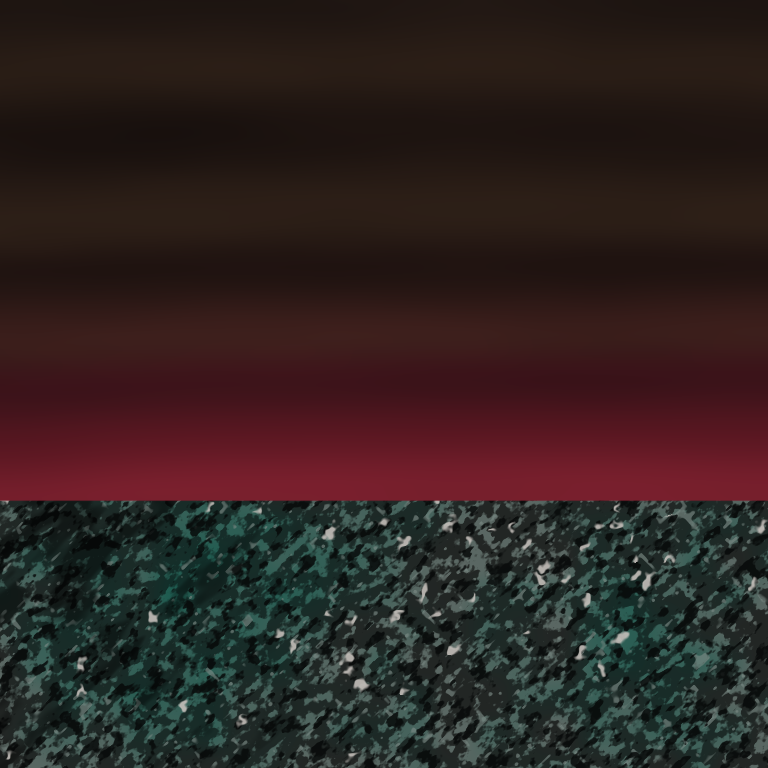
Give the GLSL for this background, as a Shadertoy shader.

```glsl
// A dim, blurred wall fades from brown to crimson above a speckled stone slab.
// The wall stacks soft colour bands; the stone layers value noise, diagonal
// veins and pale chips scattered over a jittered grid.

const float HORIZON = 0.348;

float hash(vec2 p) {
    return fract(sin(dot(p, vec2(127.1, 311.7))) * 43758.5453);
}

float noise(vec2 p) {
    vec2 cell = floor(p);
    vec2 f = fract(p);
    f = f * f * (3.0 - 2.0 * f);
    float low = mix(hash(cell), hash(cell + vec2(1.0, 0.0)), f.x);
    float high = mix(hash(cell + vec2(0.0, 1.0)), hash(cell + 1.0), f.x);
    return mix(low, high, f.y);
}

float fbm(vec2 p) {
    float sum = 0.0;
    float weight = 0.5;
    for (int i = 0; i < 3; i++) {
        sum += weight * noise(p);
        p = p * 2.03 + 17.3;
        weight *= 0.5;
    }
    return sum / 0.875;
}

vec2 rotate(vec2 p, float angle) {
    float c = cos(angle);
    float s = sin(angle);
    return vec2(c * p.x + s * p.y, c * p.y - s * p.x);
}

// Soft round patch: one at its centre, fading outward
float patchAt(vec2 p, vec2 center, vec2 size) {
    vec2 d = (p - center) / size;
    return exp(-dot(d, d));
}

// Blend toward the next colour band between two depths
vec3 band(vec3 color, vec3 next, float start, float end, float depth) {
    return mix(color, next, smoothstep(start, end, depth));
}

vec3 wall(vec2 uv) {
    float haze = fbm(vec2(uv.x * 3.0, uv.y * 11.0));
    float depth = 1.0 - uv.y + 0.025 * (noise(uv * vec2(3.0, 5.0) + 4.0) - 0.5);
    vec3 color = vec3(0.120, 0.085, 0.070);
    color = band(color, vec3(0.162, 0.114, 0.085), 0.00, 0.09, depth);
    color = band(color, vec3(0.118, 0.080, 0.066), 0.09, 0.17, depth);
    color = band(color, vec3(0.170, 0.118, 0.088), 0.18, 0.28, depth);
    color = band(color, vec3(0.128, 0.078, 0.067), 0.29, 0.35, depth);
    color = band(color, vec3(0.235, 0.120, 0.108), 0.35, 0.44, depth);
    color = band(color, vec3(0.235, 0.075, 0.100), 0.44, 0.50, depth);
    color = band(color, vec3(0.350, 0.090, 0.130), 0.50, 0.58, depth);
    color = band(color, vec3(0.470, 0.122, 0.175), 0.56, 0.64, depth);
    color *= 1.0 + 0.24 * (haze - 0.5) * smoothstep(0.40, 0.60, uv.y);
    color *= 1.0 - 0.18 * patchAt(uv, vec2(0.22, 0.83), vec2(0.20, 0.05));
    return color * (1.0 + 0.06 * (noise(uv * vec2(5.0, 8.0)) - 0.5));
}

// Irregular chips; density sets the fraction of occupied cells
float chips(vec2 p, float density, float blur) {
    vec2 warped = p + 0.55 * (vec2(noise(p * 3.1), noise(p * 3.1 + 31.0)) - 0.5);
    vec2 cell = floor(warped);
    float cover = 0.0;
    for (int y = -1; y <= 1; y++) {
        for (int x = -1; x <= 1; x++) {
            vec2 id = cell + vec2(x, y);
            vec2 center = id + 0.2 + 0.6 * vec2(hash(id + 3.7), hash(id + 8.9));
            vec2 d = rotate(warped - center, 0.5 + hash(id + 5.3));
            float radius = mix(0.15, 0.34, hash(id + 12.1));
            float shape = 1.0 - smoothstep(-blur, blur, length(d * vec2(0.8, 1.25)) - radius);
            cover = max(cover, shape * step(hash(id), density));
        }
    }
    return cover;
}

vec3 stone(vec2 uv, float pixel) {
    float leftSide = 1.0 - smoothstep(0.20, 0.45, uv.x);
    vec2 slanted = rotate(uv, 0.75);
    float vein = fbm(slanted * vec2(14.0, 34.0));
    float grain = fbm(slanted * vec2(85.0, 115.0));
    float fleck = noise(slanted * vec2(105.0, 145.0) + 53.0);
    float pits = fbm(slanted * vec2(65.0, 100.0) + 91.0);

    // Green tint gathers on the left and in a patch on the right
    float green = 0.75 * patchAt(uv, vec2(0.24, 0.21), vec2(0.20, 0.18));
    green += 0.6 * patchAt(uv, vec2(0.85, 0.18), vec2(0.09, 0.14));
    green = clamp(green + 0.6 * (noise(uv * 22.0) - 0.35), 0.0, 1.0);

    vec3 color = mix(vec3(0.135, 0.150, 0.143), vec3(0.070, 0.185, 0.165), green);
    vec3 mineral = mix(vec3(0.39, 0.45, 0.43), vec3(0.13, 0.39, 0.34), green);
    float lit = grain + 0.25 * (vein - 0.5) * (0.5 + leftSide) - 0.04 * leftSide;
    color = mix(color, mineral, 0.85 * smoothstep(0.49, 0.67, lit));
    color = mix(color, vec3(0.48, 0.54, 0.52), 0.65 * smoothstep(0.80, 0.94, fleck));
    color = mix(color, vec3(0.025, 0.035, 0.034), 0.85 * smoothstep(0.56, 0.70, pits));
    color *= 1.0 - 0.4 * leftSide * smoothstep(0.52, 0.70, 1.0 - vein);

    // Pale chips crowd the upper middle and right
    float density = 0.04 + 0.22 * patchAt(uv, vec2(0.65, 0.29), vec2(0.28, 0.11));
    density += 0.12 * patchAt(uv, vec2(0.96, 0.31), vec2(0.10, 0.07));
    float pale = chips(uv * 43.0, density, 0.06 + 43.0 * pixel);
    return mix(color, vec3(0.77, 0.75, 0.73), 0.9 * pale);
}

void mainImage(out vec4 fragColor, in vec2 fragCoord) {
    vec2 uv = fragCoord / iResolution.xy;
    float pixel = 1.0 / iResolution.y;
    float above = smoothstep(HORIZON - pixel, HORIZON + pixel, uv.y);
    fragColor = vec4(mix(stone(uv, pixel), wall(uv), above), 1.0);
}
```
